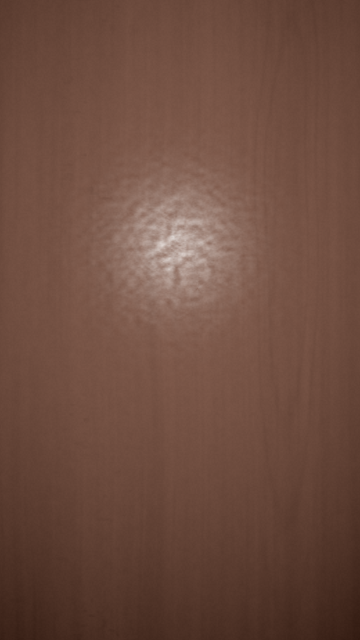
Write a WebGL 1 fragment shader that draws this texture.

```glsl
precision highp float;

uniform vec2 u_resolution;

const vec3 SHADOW_WOOD = vec3(0.235, 0.137, 0.097);
const vec3 LIT_WOOD = vec3(0.485, 0.342, 0.285);
const vec3 GLARE_TINT = vec3(0.86, 1.12, 1.22);

float hash(vec2 p) {
  vec3 q = fract(vec3(p.xyx) * 0.1031);
  q += dot(q, q.yzx + 33.33);
  return fract((q.x + q.y) * q.z);
}

// Smooth value noise in -1..1
float noise(vec2 p) {
  vec2 cell = floor(p);
  vec2 f = fract(p);
  f = f * f * (3.0 - 2.0 * f);
  float low = mix(hash(cell), hash(cell + vec2(1.0, 0.0)), f.x);
  float high = mix(hash(cell + vec2(0.0, 1.0)), hash(cell + vec2(1.0, 1.0)), f.x);
  return mix(low, high, f.y) * 2.0 - 1.0;
}

float fbm(vec2 p) {
  float sum = 0.0;
  float gain = 0.55;
  for (int i = 0; i < 3; i++) {
    sum += gain * noise(p);
    p = p * 2.03 + 17.7;
    gain *= 0.5;
  }
  return sum;
}

// Long vertical streaks, broad to fine
float streaks(vec2 p) {
  float x = p.x + 0.008 * noise(vec2(p.x * 3.0, p.y * 2.0));
  float broad = noise(vec2(x * 14.0, p.y * 0.5 + 4.0));
  float medium = noise(vec2(x * 42.0 + 9.0, p.y * 0.9));
  float fine = noise(vec2(x * 120.0, p.y * 3.0));
  return 0.45 * broad + 0.35 * medium + 0.3 * fine;
}

// Nested tall growth rings around a centre
float growthRings(vec2 p, vec2 centre, vec2 radius) {
  vec2 q = (p - centre) / radius;
  q.x += 0.2 * noise(p * vec2(4.0, 3.0));
  float e = length(q);
  float line = pow(0.5 + 0.5 * cos((e - 1.0) * 13.0), 4.0);
  return line * smoothstep(0.35, 0.9, e) * (1.0 - smoothstep(1.2, 2.6, e));
}

// Short dark smudges gathered in a vertical band
float flecks(vec2 p, float bandX, float bandWidth) {
  float spot = smoothstep(0.4, 0.9, noise(p * vec2(55.0, 75.0)));
  float patches = smoothstep(-0.2, 0.6, noise(p * vec2(14.0, 5.0) + 31.0));
  float offset = (p.x - bandX) / bandWidth;
  return spot * patches * exp(-offset * offset);
}

// Slope of the pebbled lacquer along a direction
float lacquerRelief(vec2 p, vec2 direction) {
  vec2 q = p * vec2(48.0, 64.0);
  return fbm(q + direction * 0.45) - fbm(q - direction * 0.45);
}

void main() {
  vec2 p = gl_FragCoord.xy / u_resolution.x;
  float height = u_resolution.y / u_resolution.x;
  vec2 lamp = vec2(0.49, 0.617 * height);
  vec2 away = p - lamp;

  // Light falling off from the lamp
  vec2 spread = away * vec2(1.0, 0.8);
  float light = 1.06 - 1.12 * dot(spread, spread);

  // Wood figure
  float grain = 0.085 * streaks(p);
  grain -= 0.055 * growthRings(p, vec2(0.8, 0.655 * height), vec2(0.058, 0.56));
  grain -= 0.08 * flecks(p, 0.26, 0.11);
  grain += 0.03 * fbm(p * vec2(60.0, 45.0));
  grain += 0.035 * noise(p * 260.0);
  vec3 colour = mix(SHADOW_WOOD, LIT_WOOD, light + grain);

  // Glare broken up by the lacquer
  float r2 = dot(away, away);
  float halo = exp(-r2 / 0.026);
  float core = exp(-r2 / 0.004);
  float relief = lacquerRelief(p, normalize(away + vec2(-0.06, 0.12)));
  float glare = 0.235 * halo + 0.05 * core;
  glare += relief * (0.1 * halo + 0.05 * core + 0.025 * exp(-r2 / 0.07));
  colour += GLARE_TINT * glare;

  gl_FragColor = vec4(clamp(colour, 0.0, 1.0), 1.0);
}
```
